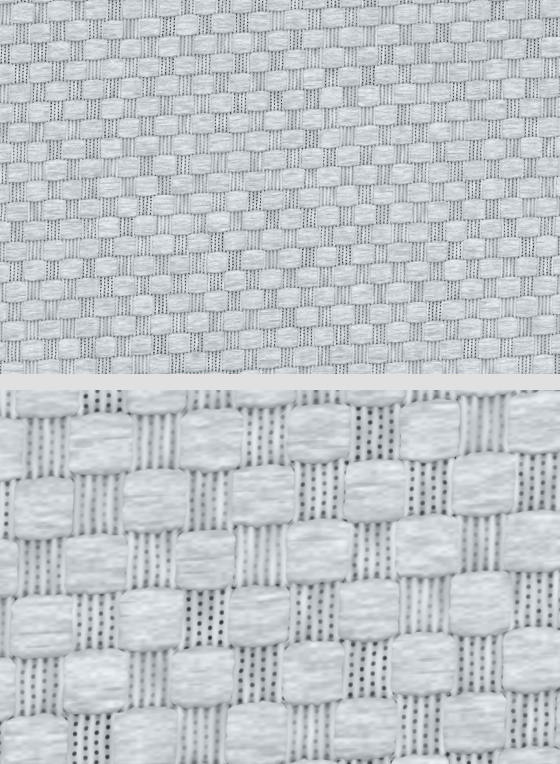
Top, the full canvas; bottom, a detail of the centre.
Reproduce this texture procedurally as a WebGL 1 fragment shader.

```glsl
precision highp float;
// Pale grey basket weave: fuzzy rounded pads alternating with open vertical threads.

uniform vec2 u_resolution;

const float TAU = 6.2831853;
const vec2 CELL = vec2(0.0488, 0.0530);   // one checker cell, in canvas heights
const vec2 ANCHOR = vec2(0.784, 0.6275);  // centre of one pad
const vec2 SKEW = vec2(0.028, 0.048);     // lean of columns, rise of rows
const vec3 HOLE = vec3(0.17, 0.20, 0.21);
const vec3 SHADE = vec3(0.53, 0.56, 0.57);
const vec3 CLOTH = vec3(0.73, 0.75, 0.77);
const vec3 LIGHT = vec3(0.89, 0.91, 0.93);

float hash(vec2 p) {
  return fract(sin(dot(p, vec2(127.1, 311.7))) * 43758.5453);
}

float noise(vec2 p) {
  vec2 i = floor(p);
  vec2 f = fract(p);
  f = f * f * (3.0 - 2.0 * f);
  return mix(mix(hash(i), hash(i + vec2(1.0, 0.0)), f.x),
             mix(hash(i + vec2(0.0, 1.0)), hash(i + vec2(1.0, 1.0)), f.x), f.y);
}

float roundedBox(vec2 p, vec2 halfSize, float radius) {
  vec2 d = abs(p) - halfSize + radius;
  return length(max(d, 0.0)) + min(max(d.x, d.y), 0.0) - radius;
}

// Distance to the nearest pad (x), the position inside it (yz), its seed (w)
vec4 nearestPad(vec2 uv) {
  vec2 cell = floor(uv + 0.5);
  vec4 best = vec4(9.0, 0.0, 0.0, 0.0);
  for (int j = -1; j <= 1; j++) {
    for (int i = -1; i <= 1; i++) {
      vec2 id = cell + vec2(float(i), float(j));
      if (mod(id.x + id.y, 2.0) < 0.5) {
        float seed = hash(id);
        vec2 jitter = vec2(seed, hash(id + 31.7)) - 0.5;
        vec2 local = uv - id - 0.06 * jitter;
        vec2 halfSize = vec2(0.56, 0.535) + 0.05 * jitter.yx;
        halfSize.y -= 0.25 * local.x * local.x;  // bowed top and bottom
        float d = roundedBox(local, halfSize, 0.13);
        if (d < best.x) best = vec4(d, local, seed);
      }
    }
  }
  return best;
}

// One where the closest pad edge is its top or bottom, zero beside it
float endWeight(vec2 local) {
  return smoothstep(-0.12, 0.10, abs(local.y) - abs(local.x));
}

// Open vertical threads with staggered, irregular dark holes between them
vec3 threadColor(vec2 uv, vec4 pad) {
  vec2 cell = floor(uv + 0.5);
  float openness = hash(cell + 7.3);
  float wobble = 0.03 * (noise(uv * vec2(3.0, 5.0)) - 0.5);
  float across = (uv.x + wobble) * 5.0;
  float ridge = 0.5 + 0.5 * cos(TAU * across);
  float sheen = noise(vec2(across * 1.5, uv.y * 1.8));
  vec3 color = mix(SHADE, LIGHT, 0.27 + 0.30 * ridge + 0.45 * sheen);

  float stagger = 0.5 * mod(floor(across), 2.0);
  float along = 0.5 + 0.5 * cos(TAU * (uv.y * 6.0 + stagger));
  float hole = smoothstep(0.40, 1.0, (1.0 - ridge) * (0.25 + 0.75 * along));
  float strength = mix(0.15, 1.1, openness) * (0.4 + 0.6 * noise(uv * 6.0));
  color = mix(color, HOLE, hole * strength);

  // Contact shadow where threads dive under a pad, deepest between them
  float contact = exp(-max(pad.x, 0.0) * 14.0) * mix(0.15, 1.0, endWeight(pad.yz));
  return mix(color, HOLE, contact * (0.10 + 0.55 * (1.0 - ridge)));
}

// Raised pad with fine, nearly straight horizontal fibres
vec3 padColor(vec2 uv, vec4 pad) {
  vec2 local = pad.yz;
  float wave = 0.6 * noise(uv * 2.0 + pad.w * 9.0);
  float fibre = noise(vec2(uv.x * 2.2, uv.y * 12.0 + wave));
  float fuzz = noise(uv * vec2(9.0, 19.0) + 40.0);
  float tone = 0.52 + 0.80 * (fibre - 0.5) + 0.55 * (fuzz - 0.5);
  tone += 0.20 * local.y + 0.15 * (pad.w - 0.5);
  vec3 color = mix(CLOTH, LIGHT, tone);

  float rim = smoothstep(-0.11, 0.02, pad.x) * mix(0.25, 1.0, endWeight(local));
  float underside = smoothstep(0.25, -0.5, local.y);
  color = mix(color, SHADE, rim * (0.35 + 0.45 * underside));

  // Occasional crease along the fibres
  float crease = smoothstep(0.78, 0.96, noise(uv * vec2(1.4, 9.0) + 83.0));
  return mix(color, SHADE, 0.30 * crease);
}

void main() {
  vec2 p = gl_FragCoord.xy / u_resolution.y;
  vec2 q = p - ANCHOR;
  vec2 uv = (q - SKEW * q.yx) / CELL;
  uv += 0.05 * (vec2(noise(p * 6.0), noise(p * 6.0 + 17.0)) - 0.5);

  // Frayed pad edges, smoothed over about one pixel
  vec4 pad = nearestPad(uv);
  pad.x += 0.05 * (noise(uv * 9.0) - 0.5);
  float soft = 0.7 / (u_resolution.y * CELL.y) + 0.012;
  float cover = 1.0 - smoothstep(-soft, soft, pad.x);

  vec3 color = mix(threadColor(uv, pad), padColor(uv, pad), cover);
  color *= 0.985 + 0.02 * noise(p * 3.0 + 5.0);
  gl_FragColor = vec4(color, 1.0);
}
```
